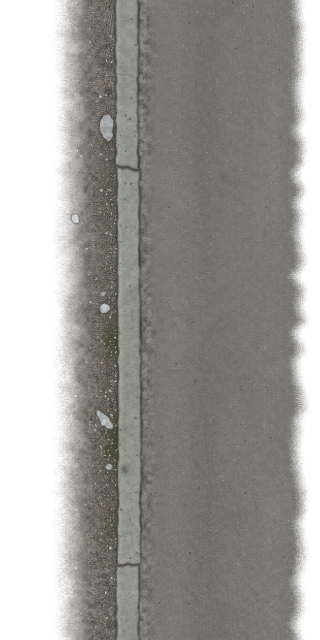
A Shadertoy shader for this texture:

```glsl
const vec3 ASPHALT = vec3(0.47, 0.462, 0.44);
const vec3 DIRT = vec3(0.455, 0.44, 0.415);
const vec3 CONCRETE = vec3(0.565, 0.57, 0.545);
const vec3 SHADOW = vec3(0.23, 0.22, 0.20);
const vec3 STONE = vec3(0.70, 0.71, 0.71);
const vec3 MOSS = vec3(0.25, 0.26, 0.16);
const vec3 PAPER = vec3(0.995);
const float CURB_LEFT = 0.367;
const float CURB_RIGHT = 0.434;
const float JOINT_HIGH = 1.476;
const float JOINT_LOW = 0.236;
const float FADE_LEFT = 0.222;
const float FADE_RIGHT = 0.934;
const float GRAIN = 0.11;

float hash(vec2 p) {
    return fract(sin(dot(p, vec2(127.1, 311.7))) * 43758.5);
}

float noise(vec2 p) {
    vec2 i = floor(p), f = fract(p);
    f = f * f * (3.0 - 2.0 * f);
    return mix(mix(hash(i), hash(i + vec2(1, 0)), f.x),
               mix(hash(i + vec2(0, 1)), hash(i + vec2(1, 1)), f.x), f.y);
}

float fbm(vec2 p) {
    float sum = 0.0, amp = 0.5;
    for (int i = 0; i < 4; i++) {
        sum += amp * noise(p);
        p = p * 2.03 + 17.3;
        amp *= 0.5;
    }
    return sum / 0.9375;
}

mat2 rotation(float a) {
    return mat2(cos(a), -sin(a), sin(a), cos(a));
}

// One randomly turned fleck in some of the cells of a grid
float flecks(vec2 p, float scale, float density, float seed) {
    vec2 cell = floor(p * scale), q = fract(p * scale) - 0.5;
    float pick = hash(cell + seed);
    q -= 0.4 * (vec2(hash(cell + seed + 3.1), hash(cell + seed + 7.7)) - 0.5);
    q = rotation(6.28 * hash(cell + seed + 5.3)) * q;
    q.y *= 1.0 + 1.5 * hash(cell + seed + 9.2);
    float radius = mix(0.12, 0.3, hash(cell + seed + 1.7));
    float soft = max(0.08, scale / iResolution.x * 0.7);
    return step(pick, density) * (1.0 - smoothstep(radius - soft, radius + soft, length(q)));
}

// Soft vertical band centred on y
float band(float y, float centre, float halfHeight) {
    float d = (y - centre) / halfHeight;
    return exp(-d * d);
}

// Lumpy stone with a shaded rim
void addStone(inout vec3 col, vec2 p, vec2 centre, vec2 size, float turn, float tone) {
    vec2 q = rotation(turn) * (p - centre) / size;
    float d = length(q) - 1.0 + 0.45 * (noise(p * 85.0) - 0.5);
    float soft = 0.8 / (iResolution.x * min(size.x, size.y));
    col = mix(col, SHADOW, 0.5 * (1.0 - smoothstep(0.0, 0.45, d)));
    vec3 face = STONE * tone * (0.76 + 0.42 * fbm(p * 95.0));
    col = mix(col, face, 1.0 - smoothstep(-soft, soft, d));
}

void mainImage(out vec4 fragColor, in vec2 fragCoord) {
    vec2 p = fragCoord / iResolution.x;
    float px = 1.0 / iResolution.x;
    float fine = noise(p * 330.0) - 0.5;
    float coarse = fbm(p * 75.0) - 0.5;
    float broad = fbm(p * vec2(14.0, 5.0)) - 0.5;

    // Road with worn lanes, grit and a rough gutter
    vec3 road = ASPHALT + GRAIN * (0.55 * fine + 0.45 * coarse + 0.3 * broad);
    road -= 0.018 * band(p.x, 0.65, 0.06);
    road += 0.012 * band(p.x, 0.54, 0.05) + 0.012 * band(p.x, 0.85, 0.05);
    road = mix(road, vec3(0.64), 0.5 * flecks(p, 95.0, 0.04, 2.0));
    road = mix(road, SHADOW, 0.45 * flecks(p, 75.0, 0.018, 8.0));
    float gutter = 1.0 - smoothstep(0.445, 0.495, p.x + 0.05 * broad);
    road += gutter * (0.28 * coarse - 0.005);
    road = mix(road, SHADOW, 0.5 * gutter * flecks(p, 75.0, 0.2, 14.0));

    // Verge soil, darkest against the curb
    float nearCurb = smoothstep(0.28, 0.365, p.x);
    vec3 soil = DIRT + 0.23 * coarse + 0.20 * fine - 0.05 * nearCurb;
    float litter = band(p.y, 0.60, 0.33) + band(p.y, 1.40, 0.16) + 0.6 * band(p.y, 1.02, 0.12);
    litter = min(litter, 1.0) * smoothstep(0.29, 0.345, p.x + 0.07 * coarse);
    soil = mix(soil, SHADOW, 0.45 * litter * smoothstep(-0.12, 0.15, coarse));
    float moss = band(p.y, 0.93, 0.06) + band(p.y, 0.61, 0.09) + 0.5 * band(p.y, 0.36, 0.06);
    soil = mix(soil, MOSS, 0.7 * min(moss, 1.0) * smoothstep(0.325, 0.35, p.x + 0.1 * coarse));
    soil = mix(soil, SHADOW, 0.5 * flecks(p, 75.0, 0.14, 21.0));
    for (int i = 0; i < 3; i++) {
        float k = float(i);
        vec3 tint = mix(vec3(0.72, 0.71, 0.68), vec3(0.55, 0.48, 0.34), 0.5 * k);
        soil = mix(soil, tint, flecks(p + 0.013 * k, 65.0 + 22.0 * k, 0.05 + 0.24 * litter, 30.0 + 9.0 * k));
    }
    addStone(soil, p, vec2(0.334, 1.600), vec2(0.020, 0.043), 0.05, 0.94);
    addStone(soil, p, vec2(0.327, 1.037), vec2(0.014, 0.015), 0.0, 1.06);
    addStone(soil, p, vec2(0.326, 0.688), vec2(0.014, 0.034), 0.65, 1.02);
    addStone(soil, p, vec2(0.320, 1.081), vec2(0.008, 0.008), 0.0, 0.9);
    addStone(soil, p, vec2(0.342, 0.541), vec2(0.010, 0.009), 0.0, 0.95);

    // Curb blocks, each slightly shifted
    float wobble = 0.005 * (noise(vec2(p.y * 40.0, 4.0)) - 0.5);
    float shift = p.y > JOINT_HIGH ? -0.004 : (p.y < JOINT_LOW ? -0.002 : 0.004 * band(p.y, 0.65, 0.45));
    float left = CURB_LEFT + shift + wobble;
    float right = CURB_RIGHT + shift - wobble;
    vec3 curb = CONCRETE + 0.07 * fine + 0.11 * coarse + 0.06 * broad;
    curb = mix(curb, SHADOW, 0.35 * flecks(p, 60.0, 0.09, 60.0));
    curb += 0.045 * band(p.x, left + 0.007, 0.006);
    float crackWave = 0.012 * (noise(vec2(p.x * 55.0, 2.0)) - 0.5);
    float slope = -0.22 * (p.x - 0.40);
    float joints = band(p.y, JOINT_HIGH + slope + crackWave, 0.006)
                 + band(p.y, JOINT_LOW + crackWave, 0.005)
                 + 0.25 * band(p.y, 1.766 + slope + crackWave, 0.003);
    curb = mix(curb, SHADOW, 0.8 * min(joints, 1.0));
    curb = mix(curb, SHADOW, 0.45 * band(length(p - vec2(0.389, 0.533)), 0.0, 0.012));

    // Join the strips with dark seams
    vec3 col = mix(soil, curb, smoothstep(left - px, left + px, p.x));
    col = mix(col, road, smoothstep(right - px, right + px, p.x));
    col = mix(col, SHADOW, 0.5 * band(p.x, left - 0.003, 0.004));
    float seamDepth = 0.35 + 0.5 * noise(vec2(p.y * 28.0, 9.0));
    col = mix(col, SHADOW, seamDepth * band(p.x, right + 0.003, 0.0045));

    // Ragged fades to white on both sides
    float ragged = 0.035 * (fbm(p * 28.0) - 0.5) + 0.035 * fine;
    float leftFade = smoothstep(FADE_LEFT - 0.055, FADE_LEFT + 0.065, p.x + ragged);
    float edge = FADE_RIGHT + 0.025 * (noise(vec2(p.y * 22.0, 6.0)) - 0.5);
    float rightFade = 1.0 - smoothstep(edge - 0.03, edge + 0.025, p.x + 0.3 * ragged);
    col = mix(PAPER, col, leftFade * rightFade);
    addStone(col, p, vec2(0.235, 1.317), vec2(0.012, 0.013), 0.3, 1.22);
    fragColor = vec4(clamp(col, 0.0, 1.0), 1.0);
}
```
